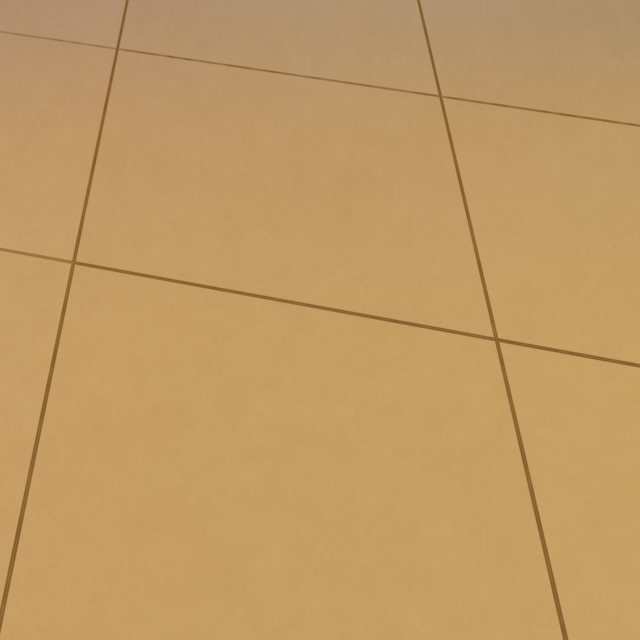
Write a WebGL 1 fragment shader that draws this texture.

```glsl
precision highp float;
// Tan floor tiles seen in perspective, with thin brown joints and faint mottling.
// The grid is two pencils of lines: each joint is a base line shifted by whole
// multiples of the horizon line, so distances to joints are exact on the canvas.

uniform vec2 u_resolution;

// Lines as (a, b, c) in a*x + b*depth + c, with depth measured down from the top.
const vec3 HORIZON = vec3(-0.0321, 1.0, 1.0567);
const vec3 SIDE_JOINT = vec3(1.0, 0.205, -0.1992);
const vec3 CROSS_JOINT = vec3(0.1823, -1.0, 0.3893);
const float TILE_WIDTH = 0.4388;
const float TILE_LENGTH = 0.3072;

const float SIDE_HALF_WIDTH = 0.0019;   // grows with nearness
const float CROSS_HALF_WIDTH = 0.0011;  // grows with nearness squared
const float SOFTNESS = 0.0015;
const float MOTTLE = 0.022;
const float TILE_VARIATION = 0.008;

const vec3 NEAR_TAN = vec3(0.775, 0.622, 0.395);
const vec3 MIDDLE_TAN = vec3(0.742, 0.594, 0.405);
const vec3 FAR_TAN = vec3(0.685, 0.572, 0.450);
const vec3 JOINT_BROWN = vec3(0.490, 0.340, 0.150);
const vec3 JOINT_CENTRE = vec3(0.590, 0.440, 0.240);

float hash(vec2 p) {
    vec3 q = fract(p.xyx * vec3(0.1031, 0.1030, 0.0973));
    q += dot(q, q.yzx + 33.33);
    return fract((q.x + q.y) * q.z);
}

float noise(vec2 p) {
    vec2 cell = floor(p);
    vec2 f = fract(p);
    f = f * f * (3.0 - 2.0 * f);
    float low = mix(hash(cell), hash(cell + vec2(1.0, 0.0)), f.x);
    float high = mix(hash(cell + vec2(0.0, 1.0)), hash(cell + 1.0), f.x);
    return mix(low, high, f.y);
}

// Layered noise centred on zero.
float mottling(vec2 p) {
    float sum = 0.0;
    float weight = 0.4;
    for (int i = 0; i < 4; i++) {
        sum += weight * (noise(p) - 0.5);
        p = p * 2.3 + 17.0;
        weight *= 0.8;
    }
    return sum;
}

// Distance on the canvas to the closest joint of one pencil of lines.
float jointDistance(vec3 point, vec3 base, float spacing, float coordinate) {
    vec3 line = base - floor(coordinate + 0.5) * spacing * HORIZON;
    return abs(dot(line, point)) / length(line.xy);
}

float coverage(float distance, float halfWidth, float blur) {
    return 1.0 - smoothstep(halfWidth - blur, halfWidth + blur, distance);
}

vec3 tileColor(vec2 uv, float depth, vec2 tile) {
    vec3 color = mix(FAR_TAN, MIDDLE_TAN, smoothstep(-0.08, 0.24, depth));
    color = mix(color, NEAR_TAN, smoothstep(0.12, 0.58, depth));

    // Pinker on the left, greener on the right, dimmer in the far corners.
    color += vec3(-0.006, 0.010, -0.008) * (uv.x - 0.45);
    color -= 0.035 * smoothstep(0.25, 0.0, depth) * abs(uv.x - 0.5);
    color += TILE_VARIATION * (hash(tile + 7.0) - 0.5);

    // Broad warm and cool patches under a fine grain.
    color += vec3(0.2, 0.5, 1.0) * MOTTLE * mottling(uv * 7.0 + 31.0);
    color += MOTTLE * mottling(uv * 28.0);
    color += 0.010 * (noise(uv * 230.0) - 0.5);
    return color;
}

void main() {
    vec2 uv = gl_FragCoord.xy / u_resolution;
    vec3 point = vec3(uv.x, 1.0 - uv.y, 1.0);
    float nearness = dot(HORIZON, point);
    vec2 grid = vec2(dot(SIDE_JOINT, point) / TILE_WIDTH,
                     dot(CROSS_JOINT, point) / TILE_LENGTH) / nearness;

    vec3 color = tileColor(uv, point.y, floor(grid));

    // Joint shapes
    float blur = max(SOFTNESS, 0.75 / min(u_resolution.x, u_resolution.y));
    float sideDistance = jointDistance(point, SIDE_JOINT, TILE_WIDTH, grid.x);
    float crossDistance = jointDistance(point, CROSS_JOINT, TILE_LENGTH, grid.y);
    float sideHalf = SIDE_HALF_WIDTH * nearness;
    float crossHalf = CROSS_HALF_WIDTH * nearness * nearness;
    float side = coverage(sideDistance, sideHalf, blur);
    float cross = coverage(crossDistance, crossHalf, blur);

    // Wear: far cross joints break up, and those of the left column are fainter.
    float closeness = smoothstep(1.10, 1.42, nearness);
    float broken = noise(vec2(uv.x * 75.0, floor(grid.y + 0.5) * 5.0 + 40.0));
    cross *= mix(0.50 + 0.42 * broken, 0.90 + 0.10 * broken, closeness);
    cross *= mix(0.68, 1.0, smoothstep(-0.02, 0.02, grid.x));
    side *= 0.86 + 0.14 * noise(vec2(uv.y * 60.0, floor(grid.x + 0.5) + 90.0));

    // Worn pale thread along the middle of the nearer joints
    float thread = max(coverage(sideDistance, sideHalf * 0.3, blur * 0.7),
                       coverage(crossDistance, crossHalf * 0.3, blur * 0.7));
    float threadWear = 0.3 + 0.5 * noise(uv * 45.0 + 12.0);
    vec3 joint = mix(JOINT_BROWN, JOINT_CENTRE, thread * threadWear * closeness);

    color = mix(color, joint, max(side, cross));
    gl_FragColor = vec4(clamp(color, 0.0, 1.0), 1.0);
}
```
